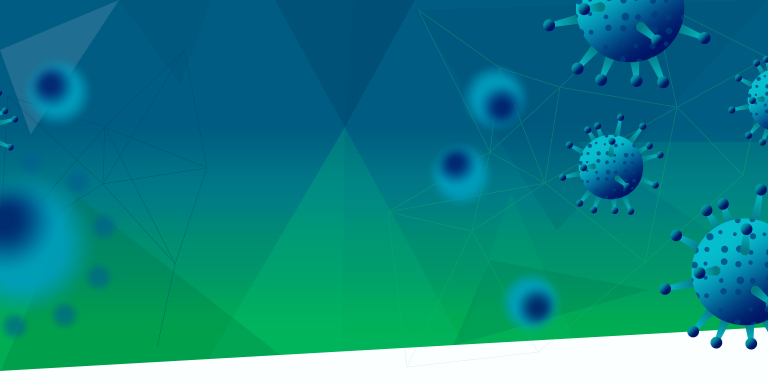
A Shadertoy shader for this background:

```glsl
// Blue to green polygon backdrop with a wire mesh, soft out-of-focus cells and
// sharp spiked spheres above a slanted white footer. Triangles and segments are
// distance functions; spikes and mesh links are placed by loops.

const vec3 NAVY = vec3(0.0, 0.08, 0.40);
const vec3 CYAN = vec3(0.02, 0.74, 0.80);
const vec3 LEAF = vec3(0.0, 0.78, 0.48);

// Mesh joints, in units of the canvas height
const vec2 JOINTS[22] = vec2[22](
    vec2(1.458, .773), vec2(1.763, .721), vec2(1.276, .604), vec2(1.419, .523),
    vec2(1.68, .318), vec2(1.229, .398), vec2(1.935, .544), vec2(1.302, .823),
    vec2(1.089, .974), vec2(1.401, .083), vec2(1.70, 1.0), vec2(2.0, .85),
    vec2(1.01, .448), vec2(.273, .669), vec2(.268, .521), vec2(.539, .563),
    vec2(.456, .313), vec2(.48, .87), vec2(0.0, .35), vec2(.02, .75),
    vec2(.41, .1), vec2(1.06, .044));

// Spike angle in degrees and reach in body radii
const vec2 SPIKES[13] = vec2[13](
    vec2(14, 1.57), vec2(29, 1.36), vec2(52, 1.6), vec2(79, 1.57), vec2(108, 1.34),
    vec2(122, 1.36), vec2(152, 1.46), vec2(192, 1.53), vec2(229, 1.48),
    vec2(248, 1.43), vec2(275, 1.35), vec2(294, 1.5), vec2(338, 1.48));

float fill(float d) { return clamp(0.5 - d * iResolution.y, 0.0, 1.0); }

vec2 hash2(vec2 p) {
    return fract(sin(vec2(dot(p, vec2(127.1, 311.7)), dot(p, vec2(269.5, 183.3)))) * 43758.5);
}

float side(vec2 p, vec2 a, vec2 b) {
    vec2 e = b - a;
    return (e.x * (p.y - a.y) - e.y * (p.x - a.x)) / length(e);
}

// Distance to a segment, and position along it
vec2 segment(vec2 p, vec2 a, vec2 b) {
    vec2 e = b - a;
    float t = clamp(dot(p - a, e) / dot(e, e), 0.0, 1.0);
    return vec2(length(p - a - e * t), t);
}

void facet(inout vec3 col, vec2 p, vec2 a, vec2 b, vec2 c, vec3 tint, float alpha) {
    float s = sign(side(c, a, b));
    float inner = min(s * side(p, a, b), min(s * side(p, b, c), s * side(p, c, a)));
    col = mix(col, tint, alpha * fill(-inner));
}

float mesh(vec2 p) {
    float m = 0.0;
    for (int i = 0; i < 22; i++)
        for (int j = 0; j < i; j++)
            if (distance(JOINTS[i], JOINTS[j]) < 0.42)
                m = max(m, fill(segment(p, JOINTS[i], JOINTS[j]).x - 0.0008));
    return m;
}

// Tapered stalk with a shaded knob at its tip
void spike(inout vec3 col, vec2 q, vec2 root, vec2 tip, float r) {
    vec2 s = segment(q, root, tip);
    col = mix(col, mix(CYAN * 0.65, CYAN, s.y), fill((s.x - mix(0.09, 0.04, s.y)) * r));
    vec2 k = (q - tip) / 0.11;
    vec3 knob = mix(CYAN * 0.8, NAVY, smoothstep(-0.7, 0.5, k.x * 0.6 - k.y * 0.6));
    col = mix(col, knob, fill((length(k) - 1.0) * 0.11 * r));
}

void virus(inout vec3 col, vec2 p, vec2 center, float r) {
    vec2 q = (p - center) / r;
    if (length(q) > 1.8) return;
    for (int i = 0; i < 13; i++) {
        float a = radians(SPIKES[i].x);
        vec2 dir = vec2(cos(a), sin(a));
        spike(col, q, dir * 0.95, dir * SPIKES[i].y, r);
    }
    // Body shading with scattered pores
    vec3 body = mix(CYAN, NAVY, smoothstep(-0.65, 0.95, dot(q, vec2(0.55, -0.8))));
    vec2 cell = floor(q * 3.6);
    vec2 h = hash2(cell + 3.0);
    float pore = length(fract(q * 3.6) - 0.3 - 0.4 * h) - 0.12 - 0.14 * h.x;
    body = mix(body, vec3(0.0, 0.24, 0.50), 0.75 * fill(pore / 3.6 * r));
    col = mix(col, body, fill((length(q) - 1.0) * r));
    // Spikes facing the viewer
    spike(col, q, vec2(0.0, 0.4), vec2(0.03, 0.8), r);
    spike(col, q, vec2(-0.55, 0.02), vec2(-0.85, -0.02), r);
    spike(col, q, vec2(0.2, -0.35), vec2(0.5, -0.6), r);
}

// Out-of-focus cell; core is the offset of its dark heart in radii
void softCell(inout vec3 col, vec2 p, vec2 center, float r, vec2 core) {
    vec2 q = (p - center) / r;
    float heart = smoothstep(0.95, 0.1, length(q - core));
    vec3 body = mix(vec3(0.0, 0.62, 0.75), NAVY, heart * 0.9);
    col = mix(col, body, 0.9 * smoothstep(1.3, 0.6, length(q)));
}

void mainImage(out vec4 fragColor, in vec2 fragCoord) {
    vec2 p = fragCoord / iResolution.y;
    p.x *= 2.0 * iResolution.y / iResolution.x;

    // Vertical gradient
    vec3 col = mix(vec3(0.0, 0.68, 0.32), vec3(0.0, 0.57, 0.43), smoothstep(0.12, 0.35, p.y));
    col = mix(col, vec3(0.0, 0.48, 0.53), smoothstep(0.32, 0.52, p.y));
    col = mix(col, vec3(0.0, 0.36, 0.51), smoothstep(0.48, 0.70, p.y));

    // Facets: top wedge, central pyramid, then the corners
    vec3 shade = vec3(0.0, 0.22, 0.38);
    vec2 apex = vec2(0.898, 0.669);
    facet(col, p, vec2(0.716, 1), vec2(1.08, 1), apex, shade, 0.28);
    facet(col, p, vec2(0.92, 1), vec2(1.08, 1), apex, shade, 0.12);
    facet(col, p, apex, vec2(0.54, 0.06), vec2(1.23, 0.06), LEAF, 0.17);
    facet(col, p, apex, vec2(0.54, 0.06), vec2(0.89, 0.06), LEAF, 0.09);
    facet(col, p, vec2(0, 0.87), vec2(0.31, 1), vec2(0.08, 0.65), vec3(0.5, 0.65, 0.75), 0.25);
    facet(col, p, vec2(0.31, 1), vec2(0.55, 1), vec2(0.47, 0.78), shade, 0.12);
    facet(col, p, vec2(1.08, 0.974), vec2(2, 1), vec2(1.45, 0.4), shade, 0.12);
    facet(col, p, vec2(1.5, 0.63), vec2(2, 0.63), vec2(2, 0.3), LEAF, 0.12);
    facet(col, p, vec2(1.33, 0.5), vec2(1.2, 0.1), vec2(1.5, 0.1), LEAF, 0.10);
    facet(col, p, vec2(1.276, 0.323), vec2(1.69, 0.245), vec2(1.18, 0.1), vec3(0, 0.4, 0.3), 0.2);
    facet(col, p, vec2(0.2, 0.49), vec2(0, 0.03), vec2(0.75, 0.06), vec3(0, 0.4, 0.2), 0.2);

    float wires = mesh(p);
    vec3 wireColor = mix(vec3(0.0, 0.25, 0.4), vec3(0.1, 0.72, 0.4), smoothstep(0.7, 1.1, p.x));
    col = mix(col, wireColor, 0.4 * wires);

    // Soft cells, the large one ringed by blurred knobs
    vec2 q = p - vec2(0.06, 0.365);
    float turn = 6.28318 / 10.0;
    float a = mod(atan(q.y, q.x) + 0.1, turn) - 0.5 * turn;
    float knob = length(length(q) * vec2(cos(a), sin(a)) - vec2(0.215, 0.0));
    col = mix(col, vec3(0.0, 0.38, 0.56), 0.65 * smoothstep(0.045, 0.01, knob));
    softCell(col, p, vec2(0.06, 0.365), 0.155, vec2(-0.3, 0.4));
    softCell(col, p, vec2(0.15, 0.76), 0.075, vec2(-0.25, 0.25));
    softCell(col, p, vec2(1.29, 0.745), 0.073, vec2(0.25, -0.35));
    softCell(col, p, vec2(1.2, 0.545), 0.07, vec2(-0.2, 0.45));
    softCell(col, p, vec2(1.383, 0.212), 0.068, vec2(0.25, -0.2));

    // Slanted white footer
    vec3 paper = mix(vec3(0.99, 1.0, 1.0), vec3(0.82, 0.92, 0.90), 0.6 * wires);
    col = mix(col, paper, fill(p.y - 0.034 - 0.057 * p.x));

    // Sharp spheres
    virus(col, p, vec2(1.641, 0.979), 0.141);
    virus(col, p, vec2(1.591, 0.565), 0.084);
    virus(col, p, vec2(2.03, 0.74), 0.083);
    virus(col, p, vec2(1.94, 0.292), 0.139);
    virus(col, p, vec2(-0.08, 0.66), 0.078);
    fragColor = vec4(col, 1.0);
}
```
